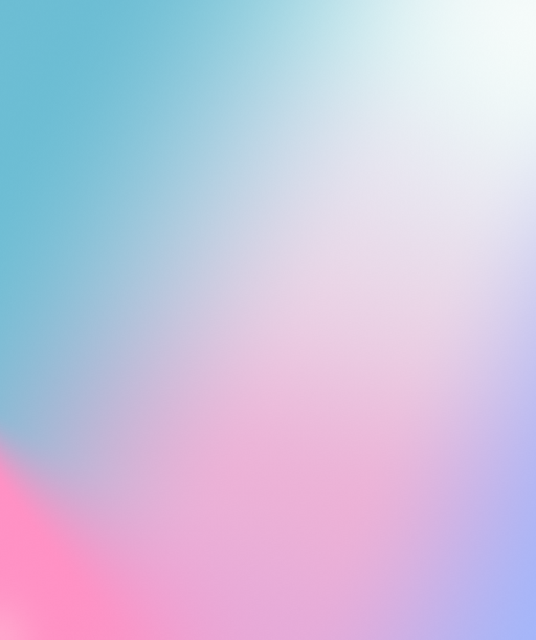
Give the GLSL for this background, as a Shadertoy shader.

```glsl
// Soft pastel backdrop: a vertical white-to-pink wash, crossed by a diagonal teal
// veil, a periwinkle corner, a white corner glow and a curved hot-pink bloom.
// Each layer is a smooth mask over canvas fractions; faint grain hides banding.

#define TEAL        vec3(0.425, 0.742, 0.830)
#define PERIWINKLE  vec3(0.640, 0.715, 0.980)
#define HOT_PINK    vec3(1.000, 0.570, 0.770)
#define GLOW_WHITE  vec3(0.965, 0.985, 0.980)
#define TEAL_SLOPE  0.63
#define TEAL_RANGE  vec2(0.15, 0.92)
#define PERI_SLOPE  0.45
#define PERI_RANGE  vec2(1.00, 1.49)
#define GLOW_RADIUS 0.25
#define WASH_TILT   0.20
#define GRAIN       0.006

float hash(vec2 p) {
    return fract(sin(dot(p, vec2(127.1, 311.7))) * 43758.5453);
}

// Vertical wash from pale aqua through lilac to pink
vec3 wash(float v) {
    vec3 c = vec3(0.860, 0.940, 0.950);
    c = mix(c, vec3(0.900, 0.890, 0.935), smoothstep(0.00, 0.26, v));
    c = mix(c, vec3(0.915, 0.840, 0.905), smoothstep(0.20, 0.47, v));
    c = mix(c, vec3(0.925, 0.695, 0.840), smoothstep(0.38, 0.80, v));
    return mix(c, vec3(0.900, 0.670, 0.850), smoothstep(0.75, 1.05, v));
}

// Pink bloom: curved upper edge, sharp at the left and softer to the right
float bloomMask(vec2 p) {
    float edge = 0.70 + 0.85 * p.x - 0.50 * p.x * p.x;
    float halfWidth = 0.06 + 0.35 * p.x;
    float below = smoothstep(edge - halfWidth, edge + halfWidth, p.y);
    return below * (1.0 - smoothstep(0.10, 0.60, p.x));
}

void mainImage(out vec4 fragColor, in vec2 fragCoord) {
    // Fractions of the canvas, measured down from the top left
    vec2 p = fragCoord / iResolution.xy;
    p.y = 1.0 - p.y;

    vec3 color = wash(p.y + WASH_TILT * (0.6 - p.x));

    // Periwinkle rising from the lower right
    float peri = smoothstep(PERI_RANGE.x, PERI_RANGE.y, p.x + PERI_SLOPE * p.y);
    color = mix(color, PERIWINKLE, peri);

    // Teal veil over the upper left
    float teal = 1.0 - smoothstep(TEAL_RANGE.x, TEAL_RANGE.y, p.x + TEAL_SLOPE * p.y);
    color = mix(color, TEAL, teal);

    // White glow in the upper right corner
    vec2 toGlow = (p - vec2(1.0, 0.03)) / GLOW_RADIUS;
    color = mix(color, GLOW_WHITE, 0.95 * exp(-dot(toGlow, toGlow)));

    // Pink bloom with a paler tip at the lower left corner
    color = mix(color, HOT_PINK, bloomMask(p));
    vec2 toTip = (p - vec2(0.0, 1.0)) / 0.06;
    color = mix(color, vec3(1.0, 0.70, 0.82), 0.6 * exp(-dot(toTip, toTip)));

    // Fine grain on a canvas-relative grid
    color += GRAIN * (hash(floor(p * 512.0)) - 0.5);
    fragColor = vec4(color, 1.0);
}
```
